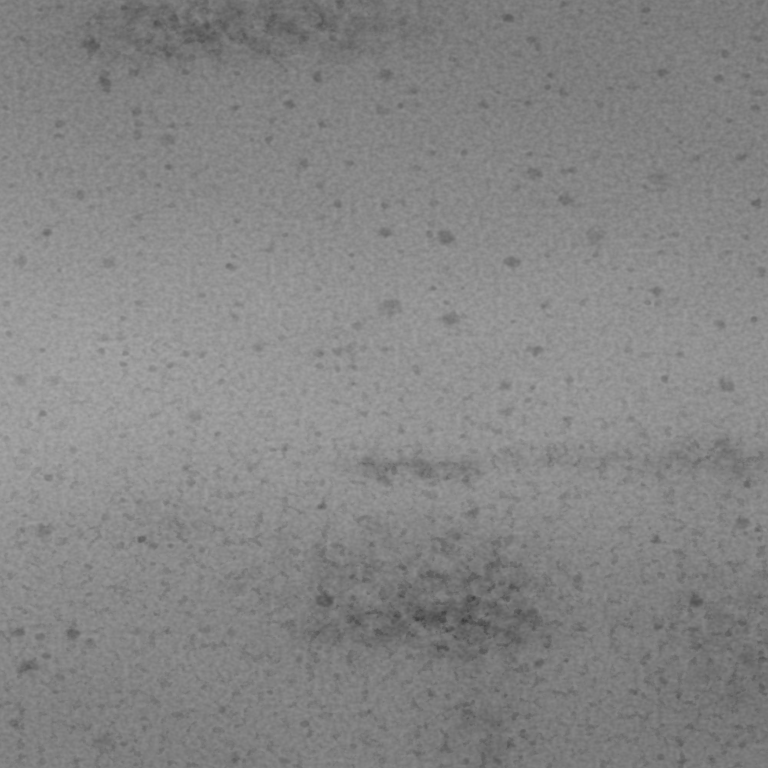
Give the GLSL for this texture, as a Shadertoy shader.

```glsl
// Weathered grey concrete: a soft vertical light gradient, mottled dark stains
// stretched sideways, scattered specks and a fine blurred grain.
// Stains are warped Gaussian ellipses; specks are jittered discs in grid cells.

const float EDGE_TONE   = 0.478;  // wall brightness at top and bottom
const float GLOW        = 0.118;  // extra brightness of the lit middle band
const float GLOW_HEIGHT = 0.50;
const float GLOW_SPREAD = 0.29;
const float STAIN_DEPTH = 0.135;
const float SPECK_DEPTH = 0.115;
const float PITTING     = 0.065;  // small dark flecks gathered in dirty bands
const float GRAIN       = 0.055;

// Stain ellipses: centre x, y and radius x, y
const int STAINS = 11;
const vec4 STAIN[STAINS] = vec4[STAINS](
    vec4(0.24, 0.96, 0.15, 0.050), vec4(0.45, 0.97, 0.14, 0.045),
    vec4(0.54, 0.393, 0.085, 0.016), vec4(0.74, 0.402, 0.10, 0.014),
    vec4(0.94, 0.40, 0.08, 0.028), vec4(0.53, 0.19, 0.15, 0.040),
    vec4(0.64, 0.22, 0.09, 0.070), vec4(0.46, 0.27, 0.17, 0.055),
    vec4(0.63, 0.06, 0.06, 0.100), vec4(0.97, 0.17, 0.12, 0.110),
    vec4(0.22, 0.32, 0.06, 0.030));
const float STAIN_WEIGHT[STAINS] = float[STAINS](
    0.75, 0.55, 1.0, 0.45, 0.7, 0.85, 0.55, 0.45, 0.45, 0.5, 0.4);

vec3 hash3(vec2 cell)
{
    vec3 p = fract(vec3(cell.xyx) * vec3(0.1031, 0.1030, 0.0973));
    p += dot(p, p.yxz + 33.33);
    return fract((p.xxy + p.yzz) * p.zyx);
}

float cornerSlope(vec2 cell, vec2 offset)
{
    float angle = 6.2832 * hash3(cell).x;
    return dot(vec2(cos(angle), sin(angle)), offset);
}

// Gradient noise, roughly -0.7 to 0.7
float gradientNoise(vec2 p)
{
    vec2 i = floor(p), f = fract(p);
    vec2 u = f * f * f * (f * (f * 6.0 - 15.0) + 10.0);
    vec2 e = vec2(0.0, 1.0);
    float low  = mix(cornerSlope(i, f), cornerSlope(i + e.yx, f - e.yx), u.x);
    float high = mix(cornerSlope(i + e, f - e), cornerSlope(i + 1.0, f - 1.0), u.x);
    return mix(low, high, u.y);
}

float fbm(vec2 p)
{
    float sum = 0.0, gain = 1.0;
    for (int i = 0; i < 4; i++) {
        sum += gain * gradientNoise(p);
        p = mat2(1.6, 1.2, -1.2, 1.6) * p + 17.3;
        gain *= 0.55;
    }
    return sum;
}

float stainCover(vec2 p)
{
    vec2 warped = p + 0.022 * vec2(fbm(p * 14.0), 0.6 * fbm(p * 14.0 + 40.0));
    float cover = 0.0;
    for (int i = 0; i < STAINS; i++) {
        vec2 d = (warped - STAIN[i].xy) / STAIN[i].zw;
        cover += STAIN_WEIGHT[i] * exp(-dot(d, d));
    }
    return cover;
}

// One soft speck in a share of the cells, kept inside its own cell
float specks(vec2 p, float cells, float radius, float chance)
{
    vec2 q = p * cells;
    vec3 rnd = hash3(floor(q) + cells * 3.0);
    vec3 pick = hash3(floor(q) + cells * 7.0 + 51.0);
    vec2 d = (fract(q) - mix(vec2(0.3), vec2(0.7), rnd.xy)) / cells;
    float size = radius * mix(0.6, 1.1, rnd.z);
    float dist = length(d * vec2(0.85, 1.1)) / size + 0.6 * gradientNoise(p * 110.0);
    return step(pick.x, chance) * mix(0.4, 1.0, pick.y) * (1.0 - smoothstep(0.25, 1.25, dist));
}

void mainImage(out vec4 fragColor, in vec2 fragCoord)
{
    vec2 p = fragCoord / iResolution.xy;

    // Lit band, strongest at the left, with faint cloudy drift
    float fall = (p.y - GLOW_HEIGHT) / GLOW_SPREAD;
    float tone = EDGE_TONE + GLOW * exp(-fall * fall) * mix(1.0, 0.72, p.x);
    tone += 0.022 * (1.0 - p.x) + 0.016 * fbm(p * vec2(3.0, 6.0) + 8.0);

    // Mottled stains
    float cover = stainCover(p);
    float mottle = fbm(p * vec2(32.0, 38.0) + 5.0);
    tone -= STAIN_DEPTH * cover * clamp(0.72 + 0.95 * mottle, 0.1, 1.5);

    // Pitting, denser in the lower half and around stains
    float dirt = 0.3 + 0.45 * smoothstep(0.65, 0.3, p.y) + 0.5 * min(cover, 1.0);
    float pits = smoothstep(0.12, 0.55, fbm(p * vec2(58.0, 66.0) + 21.0));
    tone -= PITTING * pits * dirt;

    // Specks of three sizes
    float spots = specks(p, 11.0, 0.015, 0.12);
    spots = max(spots, specks(p, 25.0, 0.009, 0.13));
    spots = max(spots, 0.7 * specks(p, 47.0, 0.006, 0.20));
    tone -= SPECK_DEPTH * spots;

    // Fine grain, slightly wider than tall
    float grain = gradientNoise(p * vec2(125.0, 155.0)) + 0.6 * gradientNoise(p * vec2(210.0, 240.0) + 9.0);
    tone += GRAIN * grain;

    fragColor = vec4(vec3(clamp(tone, 0.0, 1.0)), 1.0);
}
```
